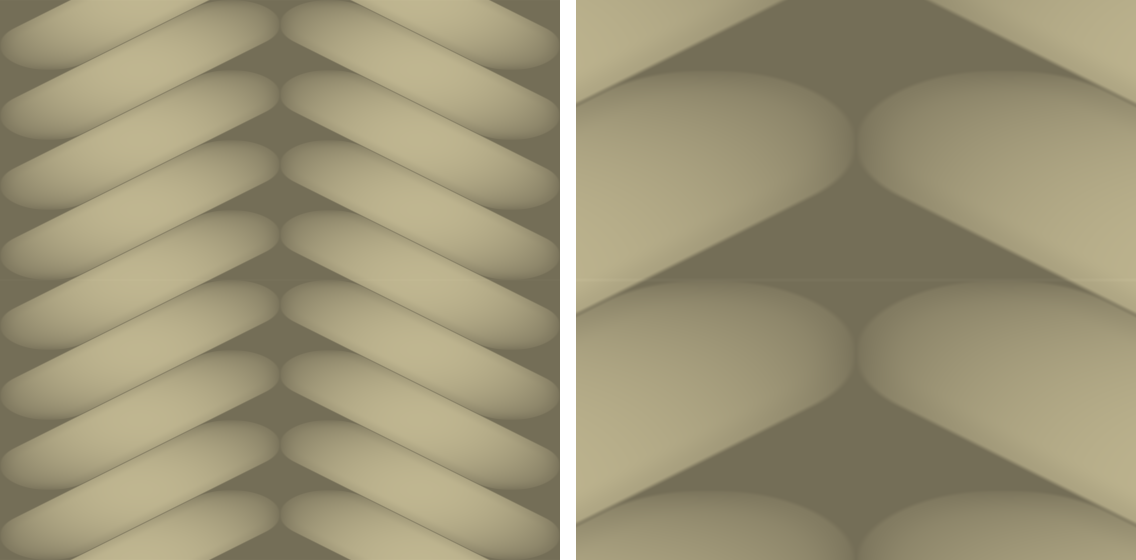
Left, the full canvas; right, a detail of the centre.
Write a three.js fragment shader that draws this pattern.

```glsl
// Chevron braid: two mirrored columns of rounded, softly shaded slanted strands.
varying vec2 vUv;

const float COLUMN_PAIRS = 1.0;     // mirrored pairs of columns across
const float ROWS = 8.0;             // strands per column
const float RADIUS = 0.35;          // strand half width, in cell units
const float REACH = 0.65;           // end of the strand axis, in cell units
const float EDGE_SOFT = 0.011;      // half width of the smoothed outline
const float FADE_POWER = 0.48;      // falloff of light towards the strand ends
const float CREASE_WIDTH = 0.12;    // darker rim along the strand sides
const float CREASE_LIGHT = 0.84;    // light left at the very rim
const float SEAM_COUNT = 2.0;       // faint horizontal hairlines
const float SEAM_WIDTH = 0.0008;
const float SEAM_LIGHT = 0.018;
const vec3 GROUND = vec3(0.455, 0.430, 0.340);
const vec3 STRAND = vec3(0.750, 0.713, 0.565);

// Signed distance to a capsule lying on the rising diagonal.
float capsule(vec2 p) {
  float along = clamp(0.5 * (p.x + p.y), -REACH, REACH);
  return length(p - vec2(along)) - RADIUS;
}

// Light is full at the cell centre and fades out at its four sides.
float strandLight(vec2 p, float dist) {
  vec2 fade = max(1.0 - p * p, 0.0);
  float crease = mix(CREASE_LIGHT, 1.0, smoothstep(0.0, CREASE_WIDTH, -dist));
  return pow(fade.x * fade.y, FADE_POWER) * crease;
}

void main() {
  // Each cell spans -1 to 1; every second column is mirrored.
  float x = 1.0 - 4.0 * abs(fract(vUv.x * COLUMN_PAIRS) - 0.5);
  float row = fract(vUv.y * ROWS);
  vec3 color = GROUND;

  // Cells are two rows tall, so two neighbouring strands can reach a point.
  for (int i = 0; i < 2; i++) {
    vec2 p = vec2(x, row - float(i));
    float dist = capsule(p);
    float cover = 1.0 - smoothstep(-EDGE_SOFT, EDGE_SOFT, dist);
    color = mix(color, mix(GROUND, STRAND, strandLight(p, dist)), cover);
  }

  // Faint hairlines where the panels join.
  float seam = abs(fract(vUv.y * SEAM_COUNT + 0.5) - 0.5) / SEAM_COUNT;
  color += SEAM_LIGHT * (1.0 - smoothstep(0.0, SEAM_WIDTH * 2.0, seam));

  gl_FragColor = vec4(color, 1.0);
}
```
